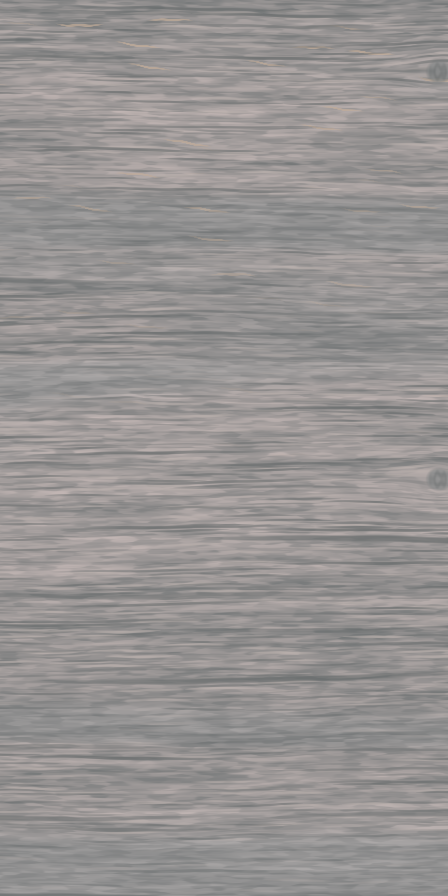
This texture is drawn by a Shadertoy shader. Its source:

```glsl
// Weathered grey wood: long horizontal grain, dark cracks, pale fibres and edge knots.

const vec3 SHADOW_GREY = vec3(0.480, 0.488, 0.490);
const vec3 PALE_PINK   = vec3(0.735, 0.692, 0.685);
const vec3 COOL_GREY   = vec3(0.548, 0.555, 0.558);
const vec3 CRACK_GREY  = vec3(0.385, 0.405, 0.407);
const vec3 FIBRE_PALE  = vec3(0.735, 0.695, 0.680);
const vec3 SPLINTER_TAN = vec3(0.770, 0.680, 0.600);

const float CRACK_OPACITY = 0.72;
const float COOL_AMOUNT = 0.65;
const float COOL_BAND_Y = 1.50;      // height of the smooth grey band
const float COOL_BAND_HALF = 0.08;
const vec2  KNOT_START = vec2(0.98, 0.93);
const float KNOT_SPACING = 0.91;
const float KNOT_RADIUS = 0.024;
const float PI = 3.14159;

float hash(vec2 p) {
    vec3 q = fract(vec3(p.xyx) * 0.1031);
    q += dot(q, q.yzx + 33.33);
    return fract((q.x + q.y) * q.z);
}

// Cellular noise: random cell tones blended by distance, centred on zero.
float cellTone(vec2 p) {
    vec2 cell = floor(p);
    float tone = 0.0, total = 0.0;
    for (int j = -1; j <= 1; j++)
    for (int i = -1; i <= 1; i++) {
        vec2 id = cell + vec2(i, j);
        vec2 d = id + vec2(hash(id + 17.3), hash(id + 51.7)) - p;
        float weight = exp(-7.0 * dot(d, d));
        tone += weight * hash(id + 91.1);
        total += weight;
    }
    return tone / total - 0.5;
}

// Tapered, slightly wavy strokes, one per random slot in each row.
float strokes(vec2 p, float rows, float span, float width, float seed) {
    float pixel = 1.0 / iResolution.x;
    float row = floor(p.y * rows);
    float cover = 0.0;
    for (int j = -1; j <= 1; j++) {
        float r = row + float(j);
        float along = p.x / span + 7.0 * hash(vec2(r, seed));
        vec2 id = vec2(floor(along), r + seed * 37.0);
        float x = fract(along);
        float phase = 2.0 * PI * hash(id + 5.5);
        float wave = 0.08 * sin(4.0 * x + phase) + 0.02 * sin(15.0 * x + 2.0 * phase);
        float centre = (r + hash(id + 23.9) + wave) / rows;
        float strength = hash(id + 71.3);
        strength *= strength;
        float taper = sqrt(sin(PI * x));
        float w = width * taper * (0.4 + strength);
        float line = 1.0 - smoothstep(0.4 * w, w + 0.5 * pixel, abs(p.y - centre));
        cover = max(cover, line * strength * taper);
    }
    return cover;
}

void mainImage(out vec4 fragColor, in vec2 fragCoord) {
    vec2 uv = fragCoord / iResolution.x;

    // Grain bends gently, and opens around the knots.
    vec2 p = uv;
    p.y += 0.006 * sin(3.0 * uv.x + 3.0 * uv.y)
         + 0.0015 * sin(9.0 * uv.x - 9.0 * uv.y)
         + 0.0006 * sin(33.0 * uv.x + 41.0 * uv.y);
    float knot = 0.0, rings = 0.0;
    for (int i = 0; i < 2; i++) {
        vec2 d = uv - KNOT_START - vec2(0.0, KNOT_SPACING * float(i));
        float r = length(d * vec2(0.9, 1.0)) / KNOT_RADIUS;
        p.y -= 0.6 * d.y * exp(-dot(d * vec2(12.0, 22.0), d * vec2(12.0, 22.0)));
        float inside = 1.0 - smoothstep(0.8, 1.2, r);
        knot = max(knot, inside);
        rings += inside * (0.5 + 0.5 * cos(6.5 * r + 0.8 * sin(9.0 * d.x / KNOT_RADIUS)));
    }

    // Tone from broad bands down to hairlike fibres.
    float fine = cellTone(p * vec2(7.0, 105.0) + 13.0);
    float tone = 0.51 + 0.34 * cellTone(p * vec2(0.7, 9.0))
               + 0.30 * cellTone(p * vec2(1.8, 36.0) + 5.0)
               + 0.44 * fine
               + 0.46 * cellTone(p * vec2(30.0, 190.0) + 29.0);
    vec3 color = mix(SHADOW_GREY, PALE_PINK, clamp(tone, -0.2, 1.2));

    // Smooth cool patches calm the pink grain.
    float band = 1.0 - smoothstep(0.5, 1.0, abs(p.y - COOL_BAND_Y) / COOL_BAND_HALF);
    float patches = smoothstep(0.0, 0.4, cellTone(p * vec2(0.6, 7.0) + 43.0));
    float cool = COOL_AMOUNT * max(band, patches);
    color = mix(color, COOL_GREY + 0.13 * (tone - 0.5), cool);

    // Pale raised fibres and scarce tan splinters near the top.
    float fibres = strokes(p, 75.0, 0.16, 0.0024, 4.0);
    color = mix(color, FIBRE_PALE, 0.75 * fibres * (1.0 - cool));
    float splinters = strokes(p + vec2(0.0, 0.07 * p.x), 24.0, 0.13, 0.0026, 5.0);
    splinters = smoothstep(0.45, 0.85, splinters) * smoothstep(0.8, 1.9, uv.y);
    color = mix(color, SPLINTER_TAN, 0.7 * splinters);

    // Cracks at three sizes, the small ones fading in calm patches.
    float bold = strokes(p, 13.0, 1.20, 0.0065, 1.0);
    float medium = strokes(p, 44.0, 0.50, 0.0030, 2.0);
    float small = strokes(p, 95.0, 0.19, 0.0021, 3.0);
    float cracks = max(bold, max(medium, 0.85 * small) * (1.0 - 0.6 * cool));
    color = mix(color, CRACK_GREY, CRACK_OPACITY * cracks);

    // Dark ringed knots.
    vec3 knotColor = mix(CRACK_GREY, COOL_GREY, 0.35 + 0.5 * rings + 0.3 * fine);
    color = mix(color, knotColor, 0.75 * knot);

    fragColor = vec4(color, 1.0);
}
```
